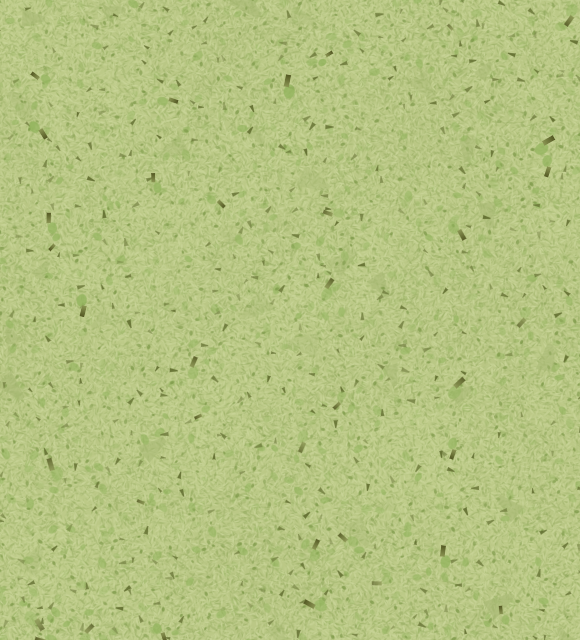
Give the GLSL for this texture, as a Shadertoy shader.

```glsl
// Pale green speckled stone: a fine mesh of light and dark fibres, soft green
// grains, faint large wedges and a few dark chips. Every layer is a jittered
// cell grid whose grains are drawn with simple distance functions.

const vec3 BASE        = vec3(0.734, 0.787, 0.527);
const vec3 LIGHT_FIBRE = vec3(0.786, 0.832, 0.594);
const vec3 DARK_FIBRE  = vec3(0.600, 0.685, 0.390);
const vec3 WEDGE_TINT  = vec3(0.655, 0.722, 0.452);
const vec3 GREEN_GRAIN = vec3(0.570, 0.705, 0.360);
const vec3 GREEN_SPECK = vec3(0.470, 0.585, 0.265);
const vec3 DARK_FLECK  = vec3(0.385, 0.435, 0.190);
const vec3 CHIP_DARK   = vec3(0.330, 0.350, 0.140);
const vec3 CHIP_PALE   = vec3(0.540, 0.580, 0.320);
const float DRIFT      = 0.008;
const float SOFTNESS   = 0.0012;

// Half length and half width, in canvas heights
const vec2 FIBRE_SIZE = vec2(0.0048, 0.0014);
const vec2 WEDGE_SIZE = vec2(0.0220, 0.0150);
const vec2 GRAIN_SIZE = vec2(0.0078, 0.0052);
const vec2 SPECK_SIZE = vec2(0.0034, 0.0022);
const vec2 FLECK_SIZE = vec2(0.0056, 0.0027);
const vec2 CHIP_SIZE  = vec2(0.0085, 0.0034);
const vec2 MATE_SIZE  = vec2(0.0100, 0.0078);
const vec2 MATE_SHIFT = vec2(0.0160, 0.0060);

const int ELLIPSE = 0;
const int BOX = 1;
const int WEDGE = 2;

vec3 hash3(vec2 cell) {
    vec3 h = fract(cell.xyx * vec3(0.1031, 0.1030, 0.0973));
    h += dot(h, h.yxz + 33.33);
    return fract((h.xxy + h.yzz) * h.zyx);
}

float shapeDistance(vec2 q, vec2 size, int shape) {
    if (shape == ELLIPSE) return (length(q / size) - 1.0) * size.y;
    float taper = shape == WEDGE ? 0.7 - 0.4 * q.x / size.x : 1.0;
    return max(abs(q.x) - size.x, abs(q.y) - size.y * taper);
}

// Scattered grains: x is coverage, y runs 0..1 along the covering grain.
// The cell count also seeds the layer.
vec2 scatter(vec2 p, float cells, float density, vec2 size, int shape, vec2 shift) {
    vec2 result = vec2(0.0);
    vec2 home = floor(p * cells);
    for (int y = -1; y <= 1; y++)
    for (int x = -1; x <= 1; x++) {
        vec2 cell = home + vec2(x, y);
        vec3 place = hash3(cell + cells * 7.3);
        vec3 look = hash3(cell + cells * 3.1 + 91.7);
        if (look.x > density) continue;
        float angle = 6.2832 * place.z;
        float c = cos(angle), s = sin(angle);
        vec2 q = mat2(c, -s, s, c) * (p - (cell + place.xy) / cells) - shift;
        vec2 grainSize = size * mix(0.65, 1.15, look.y);
        float d = shapeDistance(q, grainSize, shape);
        float cover = (1.0 - smoothstep(-SOFTNESS, SOFTNESS, d)) * mix(0.4, 1.0, look.z);
        if (cover > result.x) result = vec2(cover, 0.5 + 0.5 * q.x / grainSize.x);
    }
    return result;
}

float grains(vec2 p, float cells, float density, vec2 size, int shape) {
    return scatter(p, cells, density, size, shape, vec2(0.0)).x;
}

// Broad, slight drift in brightness
float drift(vec2 p) {
    float slow = sin(p.x * 9.0 + 2.0 * sin(p.y * 5.0)) * sin(p.y * 11.0 + 1.5 * sin(p.x * 7.0));
    float quick = sin(p.x * 37.0 + 2.5 * sin(p.y * 23.0)) * sin(p.y * 41.0 + 2.0 * sin(p.x * 29.0));
    return slow + quick;
}

void mainImage(out vec4 fragColor, in vec2 fragCoord) {
    vec2 p = fragCoord / iResolution.y;
    vec3 color = BASE + DRIFT * drift(p);

    // Green grains, sunk under the mesh
    color = mix(color, GREEN_GRAIN, 0.45 * grains(p, 37.0, 0.50, GRAIN_SIZE, ELLIPSE));

    // Fibre mesh
    color = mix(color, DARK_FIBRE, 0.75 * grains(p, 139.0, 0.95, FIBRE_SIZE, ELLIPSE));
    color = mix(color, LIGHT_FIBRE, 0.95 * grains(p, 149.0, 1.00, FIBRE_SIZE, ELLIPSE));
    color = mix(color, DARK_FIBRE, 0.60 * grains(p, 113.0, 0.45, FIBRE_SIZE, ELLIPSE));

    // Faint wedges, green grains and specks on top
    color = mix(color, WEDGE_TINT, 0.60 * grains(p, 7.0, 0.80, WEDGE_SIZE, WEDGE));
    color = mix(color, GREEN_GRAIN, 0.65 * grains(p, 29.0, 0.45, GRAIN_SIZE, ELLIPSE));
    color = mix(color, GREEN_SPECK, 0.75 * grains(p, 53.0, 0.50, SPECK_SIZE, ELLIPSE));

    // Dark flecks, then chips each with a green companion
    color = mix(color, DARK_FLECK, 0.95 * grains(p, 26.0, 0.60, FLECK_SIZE, WEDGE));
    float mate = scatter(p, 8.0, 0.65, MATE_SIZE, ELLIPSE, MATE_SHIFT).x;
    color = mix(color, GREEN_GRAIN, 0.80 * mate);
    vec2 chip = scatter(p, 8.0, 0.65, CHIP_SIZE, BOX, vec2(0.0));
    vec3 chipColor = mix(CHIP_DARK, CHIP_PALE, clamp(chip.y, 0.0, 1.0));
    color = mix(color, chipColor, min(1.0, 1.4 * chip.x));

    fragColor = vec4(color, 1.0);
}
```
